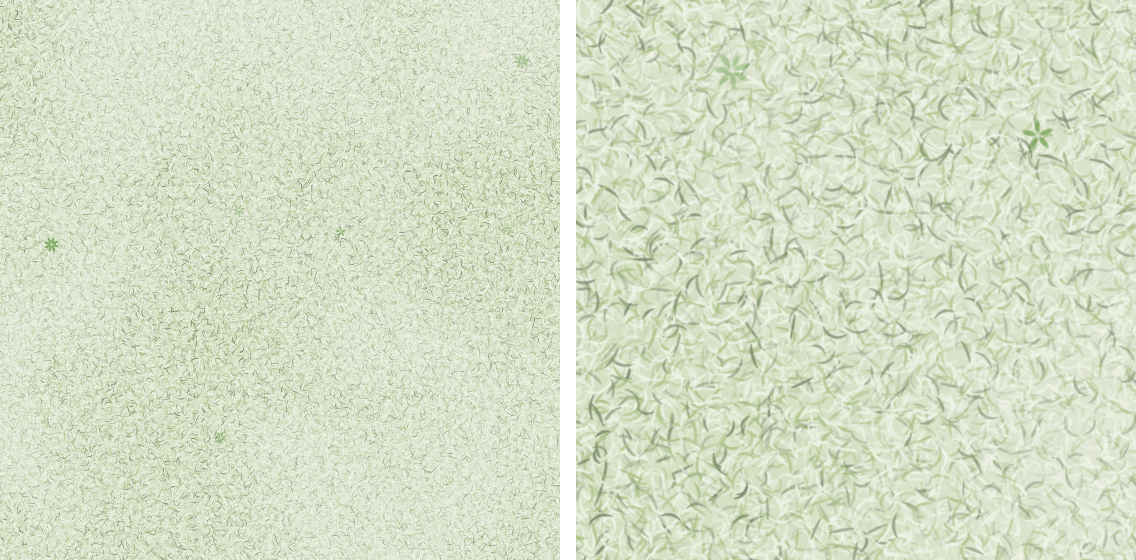
Left, the full canvas; right, a detail of the centre.
This texture is drawn by a Shadertoy shader. Its source:

```glsl
// Pale green fibrous paper: short curved strands over soft clouds, with a few small blossoms.

const vec3 PAPER_LIGHT = vec3(0.882, 0.903, 0.838);
const vec3 PAPER_GREEN = vec3(0.836, 0.875, 0.762);
const vec3 STRAND_PALE = vec3(0.938, 0.953, 0.908);
const vec3 STRAND_GREEN = vec3(0.680, 0.765, 0.540);
const vec3 STRAND_DARK = vec3(0.460, 0.520, 0.400);
const vec3 BLOSSOM = vec3(0.420, 0.620, 0.300);

const int LAYERS = 12;
const float CELL = 0.0135;          // spacing of strands within a layer
const float HALF_LENGTH = 0.0068;
const float HALF_WIDTH = 0.0009;
const float SOFTNESS = 0.0007;
const float CLOUD_SCALE = 3.2;
const float BLOSSOM_GRID = 6.0;
const float BLOSSOM_CHANCE = 0.2;
const float BLOSSOM_RADIUS = 0.014;
const float TAU = 6.2831853;

// Three random values in 0..1 for an integer cell and a seed
vec3 hash3(vec2 cell, float seed) {
    uvec3 v = uvec3(ivec3(vec3(cell, seed)) + 4096);
    v = v * 1664525u + 1013904223u;
    v.x += v.y * v.z; v.y += v.z * v.x; v.z += v.x * v.y;
    v ^= v >> 16u;
    v.x += v.y * v.z; v.y += v.z * v.x; v.z += v.x * v.y;
    return vec3(v >> 8u) / 16777216.0;
}

float valueNoise(vec2 p, float seed) {
    vec2 i = floor(p), f = fract(p);
    f = f * f * (3.0 - 2.0 * f);
    float bottom = mix(hash3(i, seed).x, hash3(i + vec2(1, 0), seed).x, f.x);
    float top = mix(hash3(i + vec2(0, 1), seed).x, hash3(i + vec2(1, 1), seed).x, f.x);
    return mix(bottom, top, f.y);
}

float clouds(vec2 p) {
    float sum = 0.0, weight = 0.5;
    for (int i = 0; i < 4; i++) {
        sum += weight * valueNoise(p, 50.0 + float(i));
        p = mat2(0.8, 0.6, -0.6, 0.8) * p * 2.1;
        weight *= 0.5;
    }
    return smoothstep(0.15, 0.75, sum);
}

mat2 rotation(float angle) {
    float c = cos(angle), s = sin(angle);
    return mat2(c, -s, s, c);
}

// Coverage of a tapered, bent strand centred on the origin
float strand(vec2 p, vec3 rnd, float soft) {
    p = rotation(rnd.x * TAU) * p;
    float halfLen = HALF_LENGTH * mix(0.55, 1.1, rnd.y);
    float along = p.x / halfLen;
    float bend = (rnd.z - 0.5) * 0.95 * halfLen;
    float slope = 2.0 * bend * along / halfLen;
    float across = (p.y - bend * (along * along - 0.4)) / sqrt(1.0 + slope * slope);
    float d = length(vec2(max(abs(p.x) - halfLen, 0.0), across));
    float width = HALF_WIDTH * (1.0 - 0.6 * min(along * along, 1.0));
    return 1.0 - smoothstep(width - soft, width + soft, d);
}

vec3 addStrands(vec3 color, vec2 uv, float tone, float soft) {
    for (int layer = 0; layer < LAYERS; layer++) {
        float seed = float(layer) * 3.0;
        vec2 p = rotation(seed * 0.7) * uv / CELL + seed * 1.37;
        mat2 toCanvas = rotation(-seed * 0.7);
        int kind = layer % 4;       // 0 and 2 pale, 1 green, 3 dark
        vec3 ink = kind == 1 ? STRAND_GREEN : kind == 3 ? STRAND_DARK : STRAND_PALE;
        float strength = kind == 1 ? mix(0.50, 0.95, tone)
                       : kind == 3 ? mix(0.38, 0.90, tone) : 0.9;
        for (int k = 0; k < 9; k++) {
            vec2 cell = floor(p) + vec2(k % 3 - 1, k / 3 - 1);
            vec3 place = hash3(cell, seed);
            vec3 shape = hash3(cell, seed + 1.0);
            vec2 offset = toCanvas * (p - cell - place.xy) * CELL;
            float opacity = strength * (kind == 3 ? place.z * place.z : mix(0.3, 1.0, place.z));
            color = mix(color, ink, opacity * strand(offset, shape, soft));
        }
    }
    return color;
}

// Sparse blossoms with five to eight narrow petals
vec3 addBlossoms(vec3 color, vec2 uv, float soft) {
    vec2 cell = floor(uv * BLOSSOM_GRID);
    vec3 place = hash3(cell, 90.0), shape = hash3(cell, 91.0);
    if (place.z > BLOSSOM_CHANCE) return color;
    vec2 q = uv - (cell + 0.25 + 0.5 * place.xy) / BLOSSOM_GRID;
    float radius = BLOSSOM_RADIUS * mix(0.55, 1.0, shape.x);
    float sector = TAU / (5.0 + floor(shape.y * 4.0));
    float angle = atan(q.y, q.x) + shape.x * TAU;
    angle = mod(angle, sector) - 0.5 * sector;
    vec2 petal = length(q) * vec2(cos(angle), sin(angle)) - vec2(0.58 * radius, 0.0);
    vec2 size = radius * vec2(0.44, 0.16);
    float d = (length(petal / size) - 1.0) * size.y;
    float opacity = mix(0.25, 0.9, shape.z * shape.z);
    return mix(color, BLOSSOM, opacity * (1.0 - smoothstep(-soft, soft, d)));
}

void mainImage(out vec4 fragColor, in vec2 fragCoord) {
    float side = min(iResolution.x, iResolution.y);
    vec2 uv = fragCoord / side;
    float soft = max(SOFTNESS, 0.35 / side);
    float tone = clouds(uv * CLOUD_SCALE);
    vec3 color = mix(PAPER_LIGHT, PAPER_GREEN, tone);
    color = addStrands(color, uv, tone, soft);
    color = addBlossoms(color, uv, soft);
    fragColor = vec4(color, 1.0);
}
```
